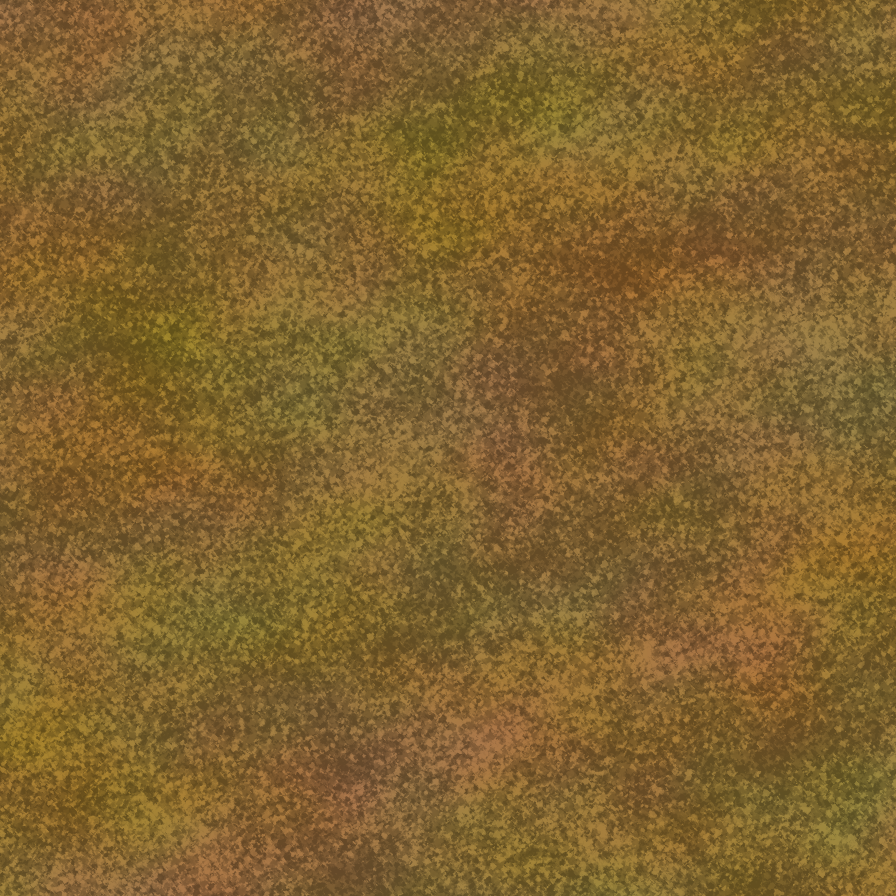
Give the GLSL for this texture, as a WebGL 1 fragment shader.

```glsl
precision highp float;
uniform vec2 u_resolution;

vec3 hash3(vec2 cell) {
  vec3 q = fract(cell.xyx * vec3(0.1031, 0.1030, 0.0973));
  q += dot(q, q.yxz + 33.33);
  return fract((q.xxy + q.yzz) * q.zyx);
}

// Layered, rotated sines: a smooth irregular field around zero
float drift(vec2 p) {
  float sum = 0.0;
  float amplitude = 0.5;
  for (int i = 0; i < 5; i++) {
    p = mat2(0.80, 0.60, -0.60, 0.80) * p * 1.6 + vec2(1.7, 4.1);
    sum += amplitude * sin(p.x + 1.4 * sin(p.y * 0.9));
    amplitude *= 0.72;
  }
  return sum;
}

// Patches are wider than tall and rise slightly to the right
vec2 patchSpace(vec2 p) {
  return mat2(0.97, -0.24, 0.24, 0.97) * p * vec2(1.0, 1.5);
}

// One layer of irregular overlapping flecks: dark, middle or light
float addFlecks(float tone, vec2 p, float frequency, float seed) {
  vec2 q = p * frequency + seed * vec2(7.31, 3.77);
  vec2 warped = q + 0.09 * sin(q.yx * 6.3 + seed) + 0.05 * sin(q.yx * 13.7 + q * 4.0);
  vec2 home = floor(warped);
  float edge = 0.8 * frequency / u_resolution.y;
  for (int y = -1; y <= 1; y++) {
    for (int x = -1; x <= 1; x++) {
      vec2 cell = home + vec2(float(x), float(y));
      vec3 rnd = hash3(cell + seed * 57.0);
      vec3 kind = hash3(cell + seed * 91.0 + 400.0);
      float radius = 0.16 + 0.34 * rnd.z * rnd.z;
      float cover = 1.0 - smoothstep(-edge, edge, length(warped - cell - rnd.xy) - radius);
      float pick = kind.x + 0.22 * drift(patchSpace(cell / frequency - seed * vec2(7.31, 3.77) / frequency) * 7.0);
      float target = pick < 0.36 ? 0.0 : (pick < 0.69 ? 0.38 : 1.0);
      tone = mix(tone, target, cover * (0.5 + 0.3 * kind.y));
    }
  }
  return tone;
}

void main() {
  vec2 p = gl_FragCoord.xy / u_resolution.y;

  // Flecks of mixed sizes, stacked
  float tone = 0.42;
  for (int i = 0; i < 12; i++) {
    float layer = float(i) + 1.0;
    float size = fract(layer * 0.618);
    tone = addFlecks(tone, p, mix(68.0, 185.0, size), layer);
  }
  tone = clamp((tone - 0.42) * 1.12 + 0.42, 0.0, 1.0);

  vec3 umber = vec3(0.39, 0.30, 0.14);
  vec3 ochre = vec3(0.65, 0.50, 0.245);
  vec3 color = mix(umber, ochre, tone);

  // Broad stains between rust and olive, and between grey and gold
  vec2 stain = patchSpace(p);
  float rust = drift(stain * 4.5 + 11.0);
  float grey = drift(stain.yx * 4.0 + 23.0);
  color *= 1.0 + rust * vec3(0.045, -0.055, 0.03) + grey * vec3(-0.02, -0.01, 0.2);

  gl_FragColor = vec4(color, 1.0);
}
```
